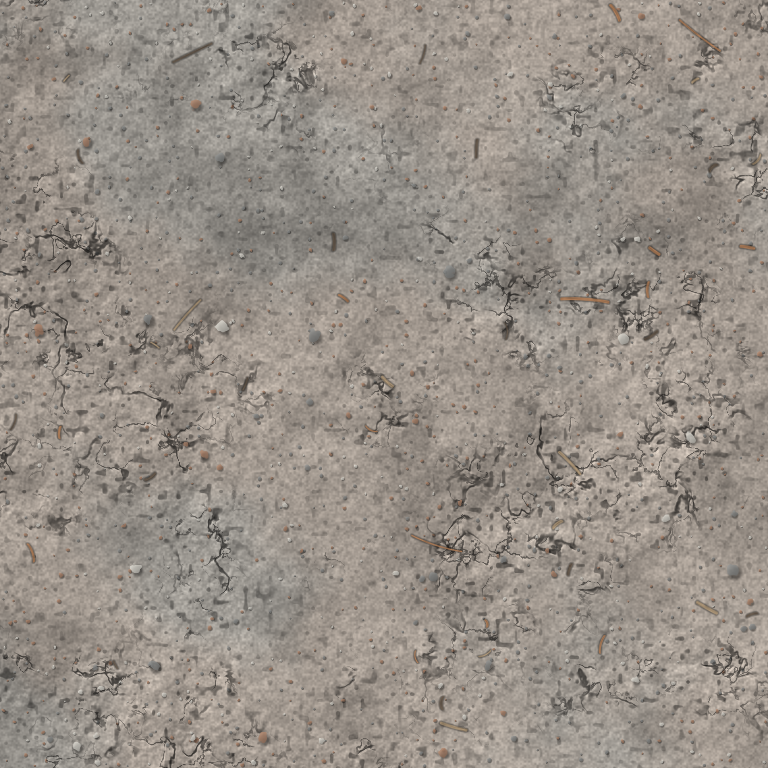
Reproduce this texture procedurally as a Shadertoy shader.

```glsl
float hash(vec2 p) {
    vec3 q = fract(vec3(p.xyx) * 0.1031);
    q += dot(q, q.yzx + 33.33);
    return fract((q.x + q.y) * q.z);
}

vec2 hash2(vec2 p) {
    return vec2(hash(p + 11.7), hash(p + 57.3));
}

float noise(vec2 p) {
    vec2 i = floor(p), f = fract(p);
    f = f * f * (3.0 - 2.0 * f);
    float low = mix(hash(i), hash(i + vec2(1, 0)), f.x);
    float high = mix(hash(i + vec2(0, 1)), hash(i + vec2(1, 1)), f.x);
    return mix(low, high, f.y);
}

float fbm(vec2 p) {
    float sum = 0.0, weight = 0.52;
    for (int i = 0; i < 5; i++) {
        sum += weight * noise(p);
        p = mat2(1.6, 1.2, -1.2, 1.6) * p + 17.0;
        weight *= 0.5;
    }
    return sum;
}

vec2 rotate(vec2 p, float angle) {
    float c = cos(angle), s = sin(angle);
    return vec2(c * p.x + s * p.y, c * p.y - s * p.x);
}

// Crumbled zones, where the crust is broken
float crumble(vec2 p) {
    return smoothstep(0.44, 0.68, fbm(p * 8.0 + 3.0));
}

// Short winding cracks along noise contours
float cracks(vec2 p, float broken) {
    vec2 warped = p + 0.012 * vec2(noise(p * 45.0), noise(p * 45.0 + 40.0));
    float wide = abs(fbm(warped * 19.0) - 0.5);
    float fine = abs(fbm(warped * 34.0 + 9.0) - 0.48);
    float gaps = smoothstep(0.35, 0.6, noise(p * 38.0 + 5.0));
    float depth = 1.0 - smoothstep(0.004, 0.034, wide);
    depth = max(depth, 0.75 * (1.0 - smoothstep(0.004, 0.03, fine)));
    return depth * gaps * broken;
}

float surfaceHeight(vec2 p, float broken) {
    return fbm(p * 28.0 + 21.0) - 0.07 * cracks(p, broken);
}

// Scattered pebbles with a lit upper left side and a soft shadow
void addStones(inout vec3 color, vec2 p, float cells, float density, float radius) {
    float pixel = 0.8 / iResolution.y;
    for (int k = 0; k < 9; k++) {
        vec2 cell = floor(p * cells) + vec2(k % 3, k / 3) - 1.0;
        if (hash(cell + cells) > density) continue;
        vec2 rnd = hash2(cell + 3.0 * cells);
        float pick = hash(cell + 5.0 * cells);
        float size = radius * (0.55 + 0.7 * hash(cell + 91.0));
        vec2 d = p - (cell + 0.2 + 0.6 * rnd) / cells;
        vec2 local = rotate(d, 40.0 * rnd.x) * vec2(1.0, 1.0 + 0.7 * rnd.y);
        float lumps = 0.7 * size * (noise(local / size * 1.4 + cell * 9.0) - 0.5);
        float shade = length(d + size * vec2(-0.3, 0.45)) - size;
        color *= 1.0 - 0.38 * (1.0 - smoothstep(-0.4 * size, 0.4 * size, shade));
        vec3 tint = pick < 0.42 ? vec3(0.50, 0.505, 0.50)
                  : pick < 0.78 ? vec3(0.62, 0.47, 0.38) : vec3(0.78, 0.77, 0.74);
        tint *= 1.0 + 0.15 * dot(d, vec2(-0.6, 0.8)) / size;
        float cover = 1.0 - smoothstep(-pixel, pixel, length(local) + lumps - size);
        color = mix(color, tint, 0.8 * cover);
    }
}

// Bits of straw, bark and thin twigs
void addTwigs(inout vec3 color, vec2 p, float cells, float density, float halfLength) {
    float pixel = 0.8 / iResolution.y;
    for (int k = 0; k < 9; k++) {
        vec2 cell = floor(p * cells) + vec2(k % 3, k / 3) - 1.0;
        if (hash(cell + 7.0 * cells) > density) continue;
        vec2 rnd = hash2(cell + 13.0 * cells);
        float pick = hash(cell + 29.0 * cells);
        float len = halfLength * (0.4 + 0.8 * rnd.y);
        vec2 d = rotate(p - (cell + 0.2 + 0.6 * rnd) / cells, 6.28 * pick);
        d.y += (rnd.x - 0.5) * 0.5 * (d.x * d.x / len - 0.4 * len);
        float width = 0.0008 + 0.0013 * hash(cell + 71.0);
        float dist = length(vec2(max(abs(d.x) - len, 0.0), d.y)) - width;
        color *= 1.0 - 0.35 * (1.0 - smoothstep(0.0, 0.003, dist));
        vec3 tint = pick < 0.35 ? vec3(0.36, 0.31, 0.26)
                  : pick < 0.7 ? vec3(0.64, 0.55, 0.43) : vec3(0.66, 0.46, 0.31);
        tint *= 0.85 + 0.3 * noise(d * vec2(150.0, 700.0) + cell);
        color = mix(color, tint, 0.85 * (1.0 - smoothstep(-pixel, pixel, dist)));
    }
}

void mainImage(out vec4 fragColor, in vec2 fragCoord) {
    vec2 p = fragCoord / iResolution.y;
    float broken = crumble(p);

    // Dry earth, warm and cool in broad patches
    vec3 color = mix(vec3(0.605, 0.59, 0.565), vec3(0.645, 0.607, 0.57),
                     smoothstep(0.35, 0.65, fbm(p * 4.0)));
    color *= 1.0 + 0.22 * (fbm(p * 6.0 + 31.0) - 0.5);
    color *= 1.0 - 0.12 * smoothstep(0.5, 0.72, fbm(p * 13.0 + 50.0));

    // Relief lit from the upper left
    vec2 toLight = vec2(-0.0015, 0.0024);
    float slope = surfaceHeight(p, broken) - surfaceHeight(p + toLight, broken);
    color *= 1.0 + mix(0.9, 2.0, broken) * slope;

    // Sand grain and dark specks
    float grain = 0.18 * (noise(p * 370.0) - 0.5) + 0.12 * (noise(p * 190.0 + 8.0) - 0.5);
    color *= 1.0 + grain;
    color *= 1.0 - mix(0.18, 0.38, broken) * smoothstep(0.72, 0.92, noise(p * 125.0 + 60.0));

    addStones(color, p, 75.0, 0.22, 0.0021);
    color *= 1.0 - 0.55 * cracks(p, broken);
    addStones(color, p, 34.0, 0.14, 0.0034);
    addStones(color, p, 13.0, 0.13, 0.0068);
    addTwigs(color, p, 17.0, 0.13, 0.010);
    addTwigs(color, p, 6.0, 0.25, 0.030);

    fragColor = vec4(clamp(color, 0.0, 1.0), 1.0);
}
```
